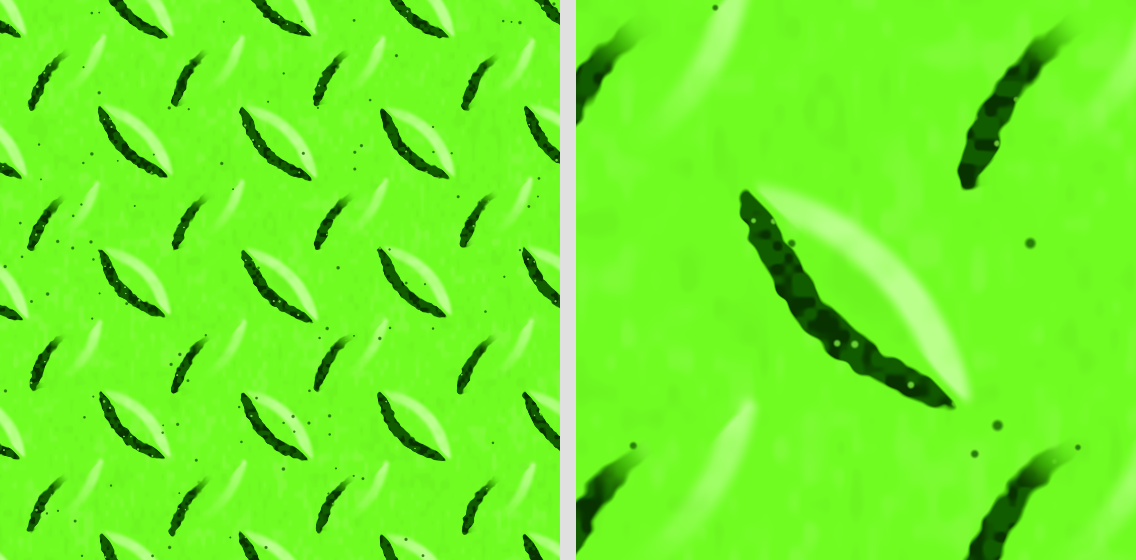
Left: the whole. Right: its middle third, enlarged.
A three.js fragment shader for this texture:

```glsl
varying vec2 vUv;

const float REPEATS = 3.953;
const vec2 ORIGIN = vec2(-0.012, -0.012);      // centre of the first falling stud
const vec2 RISING_OFFSET = vec2(0.53, 0.49);   // rising studs, in cells
const float HALF_LENGTH = 0.325;               // stud sizes, in cells
const float HALF_WIDTH = 0.105;
const float ROUNDING = 0.032;
const float BEVEL = 0.085;
const float COLUMN_JITTER = 0.05;
const float STUD_JITTER = 0.03;
const float EDGE_WEAR = 0.018;
const float SPECK_GRID = 64.0;
const float SPECK_CHANCE = 0.022;
const vec2 LIGHT = vec2(0.914, 0.407);

const vec3 BASE = vec3(0.44, 0.99, 0.13);
const vec3 PALE = vec3(0.53, 0.98, 0.26);
const vec3 HIGHLIGHT = vec3(0.73, 1.0, 0.55);
const vec3 SHADE = vec3(0.24, 0.70, 0.02);
const vec3 SHADOW = vec3(0.07, 0.36, 0.0);
const vec3 GRIME = vec3(0.03, 0.20, 0.0);

float hash(vec2 p) {
  return fract(sin(dot(p, vec2(127.1, 311.7))) * 43758.5453);
}

float noise(vec2 p) {
  vec2 i = floor(p);
  vec2 f = fract(p);
  f = f * f * (3.0 - 2.0 * f);
  return mix(mix(hash(i), hash(i + vec2(1.0, 0.0)), f.x),
             mix(hash(i + vec2(0.0, 1.0)), hash(i + vec2(1.0, 1.0)), f.x), f.y);
}

// Signed distance to a rounded lens lying along a unit axis
float lens(vec2 p, vec2 axis, float len, float width) {
  vec2 q = abs(vec2(dot(p, vec2(-axis.y, axis.x)), dot(p, axis)));
  float radius = (width * width + len * len) / (2.0 * width);
  float shift = radius - width;
  float d = (q.y - len) * shift > q.x * len
    ? length(q - vec2(0.0, len))
    : length(q + vec2(shift, 0.0)) - radius;
  return d - ROUNDING;
}

// Adds one lattice of studs: x is shadow, y is highlight
vec2 studs(vec2 p, vec2 axis, float seed) {
  vec2 cell = floor(p + 0.5);
  vec2 id = cell + seed;
  vec2 local = p - cell;
  local.x -= (hash(vec2(cell.x, seed)) - 0.5) * COLUMN_JITTER;
  local -= (vec2(hash(id), hash(id + 5.3)) - 0.5) * STUD_JITTER;
  float len = HALF_LENGTH * mix(0.94, 1.04, hash(id + 9.1));
  float width = HALF_WIDTH * mix(0.9, 1.1, hash(id + 13.7));

  // Slope of the bevel towards the light
  vec2 probe = LIGHT * 0.02;
  float lit = (lens(local + probe, axis, len, width)
             - lens(local - probe, axis, len, width)) / 0.04;
  float d = lens(local, axis, len, width);
  float worn = d + (noise(p * 34.0 + seed) - 0.5) * EDGE_WEAR;

  float darkBand = smoothstep(-BEVEL, -BEVEL * 0.55, worn)
                 * (1.0 - smoothstep(-0.015, 0.018, worn));
  float lightBand = 1.0 - smoothstep(0.01, 0.07, abs(d + 0.035));
  float shadow = smoothstep(0.1, 0.55, -lit * darkBand);
  float glow = smoothstep(0.05, 1.0, lit * lightBand);
  return vec2(shadow, glow * mix(0.8, 1.1, noise(p * 20.0)));
}

// Sparse round flecks, one at most per grid cell
float specks(vec2 uv, float grid, float chance, float seed) {
  vec2 p = uv * grid;
  vec2 id = floor(p) + seed;
  vec2 centre = 0.3 + 0.4 * vec2(hash(id + 2.1), hash(id + 7.9));
  float radius = mix(0.1, 0.23, hash(id + 4.4));
  float dot1 = 1.0 - smoothstep(radius * 0.4, radius + 0.06, length(fract(p) - centre));
  return dot1 * step(hash(id), chance);
}

void main() {
  vec2 p = (vUv - ORIGIN) * REPEATS;
  vec2 falling = studs(p, vec2(0.7071, -0.7071), 3.0);
  vec2 rising = studs(p - RISING_OFFSET, vec2(0.7071, 0.7071), 41.0);
  float shadow = max(falling.x, rising.x);
  float glow = max(falling.y, rising.y);

  // Mottled paint
  float mottle = noise(vUv * vec2(110.0, 60.0)) * 0.6 + noise(vUv * 28.0) * 0.4;
  vec3 color = mix(BASE, PALE, 0.6 * smoothstep(0.55, 0.85, mottle));
  color = mix(color, BASE * 0.94, 0.5 * smoothstep(0.4, 0.15, mottle));

  // Bevels
  color = mix(color, HIGHLIGHT, clamp(glow, 0.0, 1.0));
  color = mix(color, SHADE, smoothstep(0.0, 0.5, shadow));
  vec3 deep = mix(SHADOW, GRIME, smoothstep(0.4, 0.8, noise(vUv * 150.0)));
  color = mix(color, deep, smoothstep(0.35, 0.9, shadow));

  // Pits on the plate and chips in the shadows
  float pits = specks(vUv, SPECK_GRID, SPECK_CHANCE, 17.0);
  float chips = specks(vUv, SPECK_GRID * 1.3, 0.12, 71.0) * shadow;
  color = mix(color, SHADOW, 0.8 * pits * (1.0 - shadow));
  color = mix(color, PALE, 0.75 * chips);

  gl_FragColor = vec4(color, 1.0);
}
```
